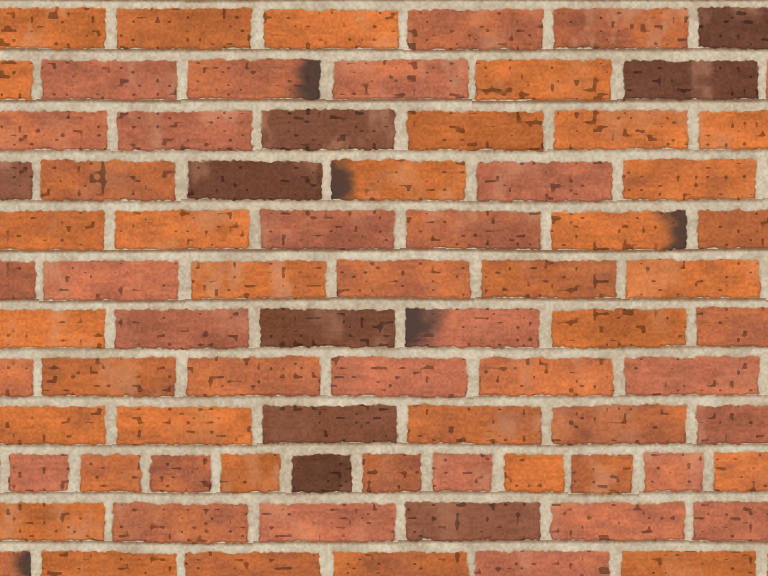
This texture is drawn by a Shadertoy shader. Its source:

```glsl
// Weathered orange-red brick wall in running bond, with one course of half bricks.
#define COURSES 11.65
#define BRICK_WIDTH 0.2523
#define HALF_WIDTH 0.1224
#define HALF_COURSE 9.0
#define JOINT 0.0190
#define EDGE_WEAR 0.0075
#define DARK_SHARE 0.14
#define BURNT_SHARE 0.07

const vec3 RED = vec3(0.72, 0.42, 0.31);
const vec3 ORANGE = vec3(0.79, 0.44, 0.23);
const vec3 BROWN = vec3(0.53, 0.34, 0.27);
const vec3 CHAR = vec3(0.27, 0.22, 0.21);
const vec3 BLOOM = vec3(0.83, 0.60, 0.47);
const vec3 MORTAR = vec3(0.87, 0.82, 0.72);
const vec3 MORTAR_SHADE = vec3(0.62, 0.52, 0.42);

float hash(vec2 p) {
    vec3 q = fract(p.xyx * vec3(0.1031, 0.1030, 0.0973));
    q += dot(q, q.yzx + 33.33);
    return fract((q.x + q.y) * q.z);
}

float noise(vec2 p) {
    vec2 i = floor(p), f = fract(p);
    f = f * f * (3.0 - 2.0 * f);
    return mix(mix(hash(i), hash(i + vec2(1, 0)), f.x),
               mix(hash(i + vec2(0, 1)), hash(i + vec2(1, 1)), f.x), f.y);
}

float fbm(vec2 p) {
    float sum = 0.0, amp = 0.533;
    for (int i = 0; i < 4; i++) {
        sum += amp * noise(p);
        p = p * 2.03 + 17.3;
        amp *= 0.5;
    }
    return sum;
}

float boxDistance(vec2 p, vec2 halfSize, float radius) {
    vec2 q = abs(p) - halfSize + radius;
    return length(max(q, 0.0)) + min(max(q.x, q.y), 0.0) - radius;
}

// Fired clay: a tone per brick, then mottling, streaks, pits, bloom and burnt ends
vec3 brickColor(vec2 p, vec2 id, vec2 local, float width) {
    vec2 seed = id * 7.3 + 40.0;
    float blotch = fbm(p * vec2(16.0, 28.0) + seed);
    float streak = noise(p * vec2(45.0, 210.0));
    float grain = noise(p * 260.0);
    vec3 color = mix(RED, ORANGE, smoothstep(0.15, 0.85, hash(seed) + 0.5 * (blotch - 0.5)));

    float dark = smoothstep(1.0 - DARK_SHARE, 1.0, hash(seed + 3.1));
    color = mix(color, BROWN, smoothstep(0.0, 0.35, dark) * (0.5 + 0.5 * blotch));
    color *= 1.0 - 0.35 * dark * dark;
    color *= 0.92 + 0.13 * hash(seed + 5.7);
    color *= 1.0 + 0.30 * (blotch - 0.5) + 0.09 * (streak - 0.5) + 0.14 * (grain - 0.5);

    float bloom = smoothstep(0.52, 0.78, fbm(p * vec2(22.0, 14.0) + seed + 9.0));
    color = mix(color, BLOOM, 0.55 * bloom * hash(seed + 8.4));
    float pits = smoothstep(0.80, 0.93, noise(p * vec2(95.0, 130.0) + seed));
    color *= 1.0 - 0.32 * pits;

    float side = hash(seed + 11.0) < 0.5 ? -1.0 : 1.0;
    float burnt = step(1.0 - BURNT_SHARE, hash(seed + 13.0));
    burnt *= smoothstep(0.22, 0.42, side * local.x / width + 0.35 * (blotch - 0.5));
    return mix(color, CHAR, 0.85 * burnt);
}

// Sandy joint, shaded close to the brick and under its lower edge
vec3 mortarColor(vec2 p, float edge, float below, float overhang) {
    float sand = 0.6 * noise(p * 240.0) + 0.4 * noise(p * 110.0);
    float light = 0.72 + 0.55 * (fbm(p * 18.0) - 0.5) + 0.55 * (sand - 0.5);
    light -= 0.35 * exp(-max(edge, 0.0) / 0.002);
    float shadow = step(0.0, below) * (1.0 - smoothstep(0.001, 0.008, below));
    light -= shadow * overhang;
    return mix(MORTAR_SHADE, MORTAR, clamp(light, -0.3, 1.1));
}

void mainImage(out vec4 fragColor, in vec2 fragCoord) {
    vec2 p = fragCoord / iResolution.y;
    float pixel = 1.0 / iResolution.y;

    // Courses count downward from the top and sag a little in the upper half
    float down = 1.0 - p.y;
    float sag = 0.008 * max(sin(3.77 * down), 0.0) + 0.003 * (noise(p * 3.0) - 0.5);
    float v = (down - sag) * COURSES - 0.066;
    float row = floor(v);

    // Alternate courses shift by half a brick
    bool isHalf = row == HALF_COURSE;
    float width = isHalf ? HALF_WIDTH : BRICK_WIDTH;
    float start = isHalf ? 0.132 : 0.191 - 0.5 * BRICK_WIDTH * mod(row, 2.0);
    start += 0.008 * (hash(vec2(row, 71.0)) - 0.5);
    float u = (p.x - start) / width;
    vec2 id = vec2(floor(u), row);

    // Each brick sits slightly off centre, tilted and uneven in size
    vec2 local = vec2((fract(u) - 0.5) * width, (0.5 - fract(v)) / COURSES);
    vec2 jitter = vec2(hash(id + 21.0), hash(id + 37.0)) - 0.5;
    local += jitter * vec2(0.006, 0.003);
    local.y += local.x * 0.02 * (hash(id + 53.0) - 0.5);
    vec2 halfSize = 0.5 * (vec2(width, 1.0 / COURSES) - JOINT) + 0.002 * jitter.yx;
    float edge = boxDistance(local, halfSize, 0.003);
    edge += EDGE_WEAR * (fbm(p * 50.0) - 0.5) + 0.003 * (noise(p * 170.0) - 0.5);

    vec3 brick = brickColor(p, id, local, width);
    float rim = smoothstep(-0.005, 0.0, edge);
    brick *= 1.0 - 0.22 * rim * smoothstep(0.01, -0.03, local.y + 0.0);
    float overhang = 0.25 + 0.75 * hash(vec2(row, 91.0));
    vec3 mortar = mortarColor(p, edge, -local.y - halfSize.y, overhang);

    float cover = 1.0 - smoothstep(-pixel, pixel, edge);
    fragColor = vec4(mix(mortar, brick, cover), 1.0);
}
```
